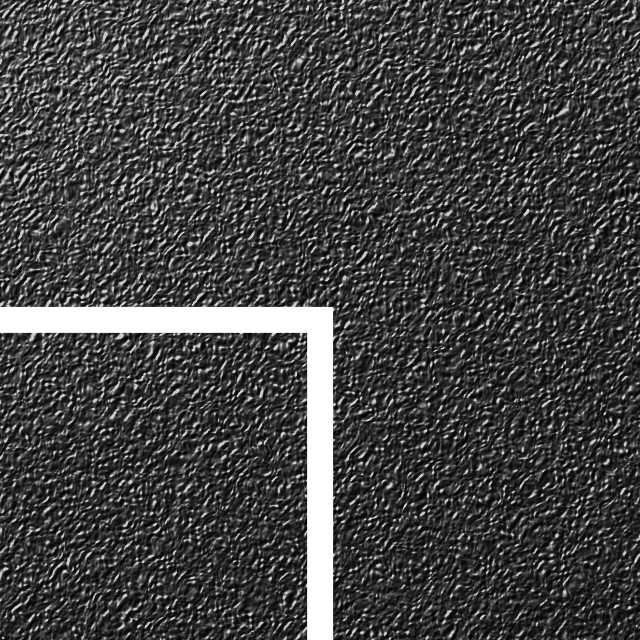
This texture is drawn by a three.js fragment shader. Its source:

```glsl
// Dark grained leather-like surface, lit from the upper left, with a white
// corner band near the lower left. The grain is a two-octave height field
// shaded by its slope toward the light, then mapped to skewed grey tones.

#define GRAIN_SCALE 190.0
#define GRAIN_STRETCH 1.3
#define FINE_RATIO 1.7
#define FINE_WEIGHT 0.45
#define LIGHT_STEP 0.32
#define CONTRAST 3.1
#define BASE_TONE 0.187
#define PEAK_TONE 0.8
#define BAND_INNER 0.4799
#define BAND_OUTER 0.5205
#define EDGE_SOFTNESS 0.001

varying vec2 vUv;

float hash(vec2 p) {
  vec3 q = fract(vec3(p.xyx) * 0.1031);
  q += dot(q, q.yzx + 33.33);
  return fract((q.x + q.y) * q.z);
}

float valueNoise(vec2 p) {
  vec2 cell = floor(p);
  vec2 f = fract(p);
  f = f * f * (3.0 - 2.0 * f);
  float low = mix(hash(cell), hash(cell + vec2(1.0, 0.0)), f.x);
  float high = mix(hash(cell + vec2(0.0, 1.0)), hash(cell + vec2(1.0, 1.0)), f.x);
  return mix(low, high, f.y);
}

mat2 rotation(float angle) {
  float c = cos(angle);
  float s = sin(angle);
  return mat2(c, s, -s, c);
}

// Bumps stretched along the rising diagonal; octaves use turned lattices.
float grainHeight(vec2 p) {
  float coarse = valueNoise(p);
  float fine = valueNoise(rotation(0.65) * p * FINE_RATIO + 71.3);
  return coarse + FINE_WEIGHT * fine;
}

// Slope toward the light across the diagonal grain.
float grainRelief(vec2 uv) {
  vec2 p = rotation(-0.9) * uv * GRAIN_SCALE;
  p += 1.6 * vec2(valueNoise(uv * 45.0), valueNoise(uv * 45.0 + 19.0));
  p.x /= GRAIN_STRETCH;
  vec2 towardLight = vec2(0.12, 1.0) * LIGHT_STEP;
  return grainHeight(p - towardLight) - grainHeight(p + towardLight);
}

// Broad falloff: bright upper left, dim along the bottom and right.
float surfaceLight(vec2 uv) {
  vec2 fromSheen = uv - vec2(0.0, 0.88);
  float sheen = 0.28 * exp(-5.0 * dot(fromSheen, fromSheen));
  float mottling = 0.16 * (valueNoise(uv * 17.0) - 0.5);
  return 0.83 + 0.28 * uv.y - 0.1 * uv.x + sheen + mottling;
}

// Square outline anchored at the origin, leaving its right and top sides.
float cornerBand(vec2 uv) {
  float reach = max(uv.x, uv.y);
  float outside = smoothstep(-EDGE_SOFTNESS, EDGE_SOFTNESS, reach - BAND_INNER);
  float inside = 1.0 - smoothstep(-EDGE_SOFTNESS, EDGE_SOFTNESS, reach - BAND_OUTER);
  return outside * inside;
}

void main() {
  float tone = BASE_TONE * surfaceLight(vUv) * exp(CONTRAST * grainRelief(vUv));
  vec3 surface = vec3(clamp(tone, 0.025, PEAK_TONE));
  gl_FragColor = vec4(mix(surface, vec3(1.0), cornerBand(vUv)), 1.0);
}
```
